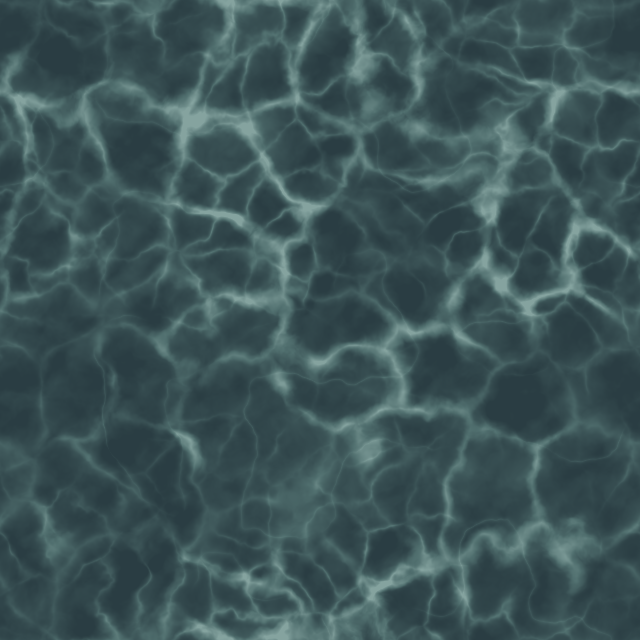
Give the GLSL for this texture, as a three.js fragment shader.

```glsl
// Tiling web of pale, frayed light caustics rippling over deep teal water.
varying vec2 vUv;

const vec3 DEEP = vec3(0.165, 0.240, 0.262);
const vec3 TEAL = vec3(0.315, 0.436, 0.434);
const vec3 GLINT = vec3(0.520, 0.640, 0.625);

// Sine-free hash: one lattice point to two values in 0..1.
vec2 hash2(vec2 p) {
  vec3 q = fract(p.xyx * vec3(0.1031, 0.1030, 0.0973));
  q += dot(q, q.yzx + 33.33);
  return fract((q.xx + q.yz) * q.zy);
}

// Value noise that wraps after a whole number of lattice steps.
vec2 wrapNoise(vec2 p, vec2 period, float seed) {
  vec2 cell = floor(p);
  vec2 f = fract(p);
  f = f * f * f * (f * (f * 6.0 - 15.0) + 10.0);
  vec2 lo = mod(cell, period) + seed;
  vec2 hi = mod(cell + 1.0, period) + seed;
  vec2 bottom = mix(hash2(lo), hash2(vec2(hi.x, lo.y)), f.x);
  vec2 top = mix(hash2(vec2(lo.x, hi.y)), hash2(hi), f.x);
  return mix(bottom, top, f.y);
}

// Four octaves of wrapping noise, two independent channels.
vec2 fbm(vec2 uv, vec2 period, float seed) {
  vec2 sum = vec2(0.0);
  float gain = 0.533;
  for (int i = 0; i < 4; i++) {
    sum += gain * wrapNoise(uv * period, period, seed);
    period *= 2.0;
    gain *= 0.5;
    seed += 17.0;
  }
  return sum;
}

// Wrapping cells: x is the gap to the second seed point, y to the third.
vec2 cellGaps(vec2 uv, float period, float seed) {
  vec2 p = uv * period;
  vec2 cell = floor(p);
  vec3 nearest = vec3(9.0);
  for (int j = -1; j <= 1; j++) {
    for (int i = -1; i <= 1; i++) {
      vec2 id = cell + vec2(float(i), float(j));
      vec2 jitter = 0.07 + 0.86 * hash2(mod(id, period) + seed);
      float d = length(id + jitter - p);
      if (d < nearest.x) nearest = vec3(d, nearest.xy);
      else if (d < nearest.y) nearest = vec3(nearest.x, d, nearest.y);
      else nearest.z = min(nearest.z, d);
    }
  }
  return nearest.yz - nearest.x;
}

// Soft line along cell borders, swelling where three cells meet.
float filament(vec2 gaps, float width) {
  float swell = 1.0 + 1.3 * exp(-5.0 * gaps.y);
  float d = sqrt(gaps.x * gaps.x + 0.0009) - 0.03;
  return exp(-d / (width * swell));
}

// Ragged band around a border, with a fairly crisp outer edge.
float veil(float gap, float reach) {
  return 1.0 - smoothstep(0.35 * reach, reach, gap);
}

// Thin curved fibres along the middle level of a noise field.
float fibres(float level, float width) {
  return exp(-abs(level - 0.5) / width);
}

// Diagonal brushing, stretched from lower left to upper right.
float streaks(vec2 uv, vec2 period, float seed) {
  vec2 diagonal = vec2(uv.x + uv.y, uv.y - uv.x);
  return wrapNoise(diagonal * period, period, seed).x;
}

vec3 waterRamp(float light) {
  vec3 shade = mix(DEEP, TEAL, clamp(light / 0.46, 0.0, 1.0));
  return mix(shade, GLINT, clamp((light - 0.46) / 0.54, 0.0, 1.0));
}

void main() {
  // Bend the cells into curved, frayed outlines.
  vec2 bend = fbm(vUv, vec2(5.0), 3.0) - 0.5;
  vec2 fray = fbm(vUv, vec2(20.0), 41.0) - 0.5;
  vec2 coarseUv = vUv + 0.14 * bend + 0.030 * fray;
  vec2 fineUv = vUv + 0.13 * bend.yx + 0.036 * fray.yx;

  // Uneven brightness of the two webs, mottling and grain.
  vec2 patches = smoothstep(0.32, 0.68, fbm(vUv, vec2(5.0), 83.0));
  vec2 clouds = fbm(vUv + 0.05 * bend, vec2(8.0), 127.0);
  vec2 mottle = fbm(vUv + 0.03 * fray, vec2(30.0), 151.0) - 0.5;
  float brushed = streaks(vUv + 0.05 * bend + 0.01 * fray, vec2(8.0, 34.0), 59.0) - 0.5;

  vec2 coarseGaps = cellGaps(coarseUv, 7.0, 11.0);
  vec2 fineGaps = cellGaps(fineUv, 12.0, 71.0);
  float coarse = filament(coarseGaps, 0.075) * mix(0.3, 1.0, patches.x);
  float fine = filament(fineGaps, 0.085) * mix(0.06, 1.0, patches.y);
  float knot = exp(-12.0 * coarseGaps.y) * patches.x;

  // Broad torn sheets of light follow some of the coarse borders.
  float reach = 0.10 + 0.34 * patches.x * clouds.y + 0.25 * mottle.x;
  float sheet = veil(coarseGaps.x, max(reach, 0.03)) * patches.x;
  float halo = filament(coarseGaps, 0.30);
  float wisps = fibres(wrapNoise((vUv + 0.10 * bend + 0.02 * fray) * 9.0, vec2(9.0), 7.0).x, 0.035);

  // Layer threads, sheets, wisps, bright knots and faint mottling.
  float texture = max(0.95 + 1.5 * mottle.x + 0.5 * brushed, 0.3);
  float light = (0.50 * coarse + 0.38 * fine + 0.24 * knot + 0.22 * sheet) * texture;
  light += 0.20 * wisps * smoothstep(0.35, 0.65, clouds.y);
  light += 0.13 * halo * clouds.x + 0.16 * (clouds.x - 0.36);
  light += 0.09 * brushed + 0.20 * mottle.y + 0.08 * fray.x;

  gl_FragColor = vec4(waterRamp(clamp(light, 0.0, 1.0)), 1.0);
}
```
